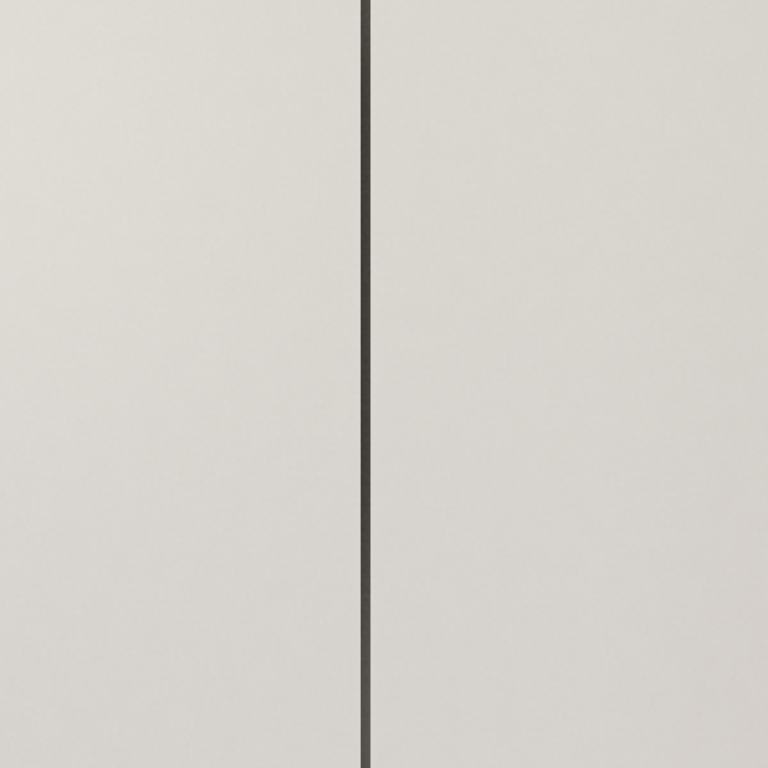
This texture is drawn by a WebGL 2 fragment shader. Its source:

```glsl
#version 300 es
precision highp float;
// Two pale, finely grained wall panels split by one dark vertical groove.

uniform vec2 u_resolution;
out vec4 outColor;

const vec3 PANEL_TOP = vec3(0.853, 0.839, 0.816);
const vec3 PANEL_BOTTOM = vec3(0.838, 0.822, 0.802);
const vec3 SHEEN = vec3(0.024, 0.026, 0.026);
const vec2 SHEEN_CENTER = vec2(-0.05, 0.85);
const vec2 SHEEN_SIZE = vec2(0.40, 0.55);
const float RIGHT_SHADE = 0.010;

const vec3 GROOVE_DARK = vec3(0.255, 0.245, 0.225);
const vec3 GROOVE_LIGHT = vec3(0.375, 0.360, 0.340);
const float GROOVE_X = 0.4760;
const float GROOVE_HALF = 0.0064;
const float EDGE_SOFT = 0.0010;
const float RIM_WIDTH = 0.0030;
const float RIM_GAIN = 0.016;

const float GRAIN_SCALE = 150.0;
const float GRAIN_GAIN = 0.010;
const float MOTTLE_SCALE = 28.0;
const float MOTTLE_GAIN = 0.005;

vec2 hashGradient(vec2 cell) {
    vec3 p = fract(vec3(cell.xyx) * vec3(0.1031, 0.1030, 0.0973));
    p += dot(p, p.yzx + 33.33);
    return 2.0 * fract((p.xx + p.yz) * p.zy) - 1.0;
}

float gradientNoise(vec2 p) {
    vec2 i = floor(p);
    vec2 f = fract(p);
    vec2 w = f * f * f * (f * (f * 6.0 - 15.0) + 10.0);
    float a = dot(hashGradient(i), f);
    float b = dot(hashGradient(i + vec2(1, 0)), f - vec2(1, 0));
    float c = dot(hashGradient(i + vec2(0, 1)), f - vec2(0, 1));
    float d = dot(hashGradient(i + vec2(1, 1)), f - vec2(1, 1));
    return mix(mix(a, b, w.x), mix(c, d, w.x), w.y);
}

// Smooth falloff of light over the panels, plus surface grain
vec3 panelColor(vec2 uv) {
    vec3 color = mix(PANEL_BOTTOM, PANEL_TOP, smoothstep(0.0, 1.0, uv.y));
    vec2 s = (uv - SHEEN_CENTER) / SHEEN_SIZE;
    color += SHEEN * exp(-dot(s, s));
    color -= RIGHT_SHADE * smoothstep(0.75, 1.0, uv.x) * vec3(0.8, 1.0, 1.0);
    float grain = gradientNoise(uv * GRAIN_SCALE)
                + 0.5 * gradientNoise(uv * GRAIN_SCALE * 1.9 + 17.0);
    float mottle = gradientNoise(uv * MOTTLE_SCALE + 5.0);
    return color + GRAIN_GAIN * grain + MOTTLE_GAIN * mottle;
}

// Groove floor: deepest above the middle, paler near the bottom
vec3 grooveColor(vec2 uv) {
    float lift = 0.65 * (1.0 - smoothstep(0.04, 0.42, uv.y))
               + 0.35 * smoothstep(0.86, 1.0, uv.y);
    float across = (uv.x - GROOVE_X) / GROOVE_HALF;
    vec3 color = mix(GROOVE_DARK, GROOVE_LIGHT, lift);
    color += 0.018 * across;
    return color + 0.03 * gradientNoise(uv * GRAIN_SCALE);
}

void main() {
    vec2 uv = gl_FragCoord.xy / u_resolution;
    float edge = abs(uv.x - GROOVE_X) - GROOVE_HALF;
    float soft = max(EDGE_SOFT, 0.6 / u_resolution.x);

    // Faint bright rim beside the groove
    float rim = exp(-max(edge, 0.0) / RIM_WIDTH);
    vec3 color = panelColor(uv) + RIM_GAIN * rim;

    float groove = 1.0 - smoothstep(-soft, soft, edge);
    color = mix(color, grooveColor(uv), groove);
    outColor = vec4(clamp(color, 0.0, 1.0), 1.0);
}
```
